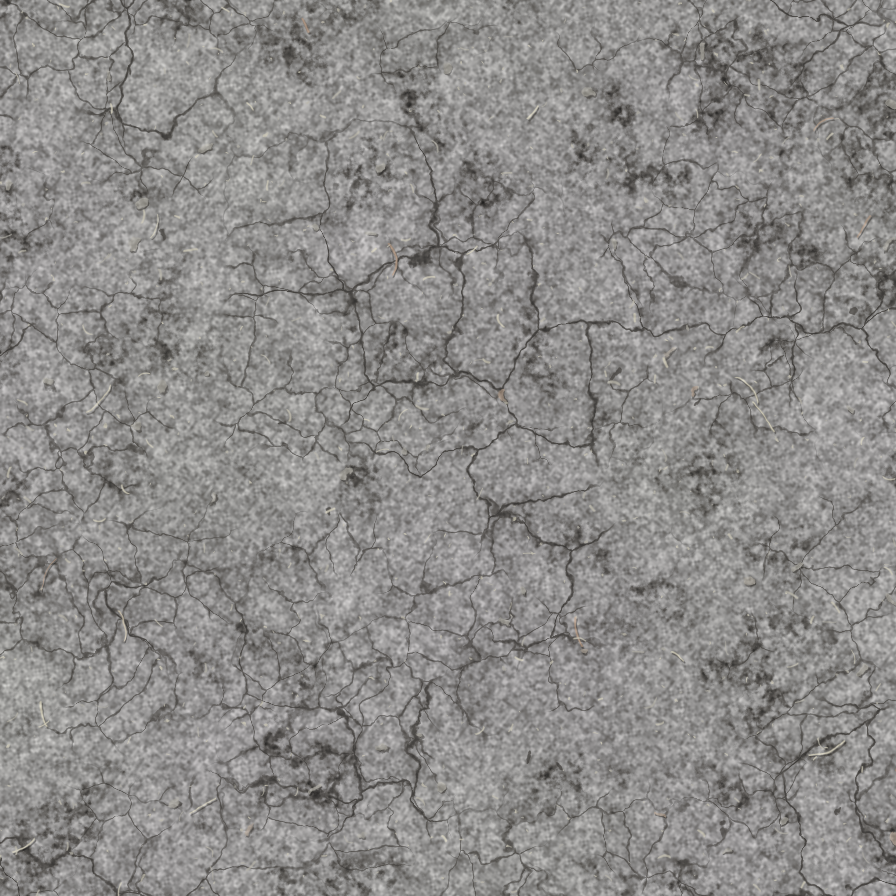
Write a three.js fragment shader that draws this texture.

```glsl
// Dry grey soil: grainy noise with crumbly dark patches, cut by thin cracks
// that follow warped Voronoi borders, and littered with straw, chips and grit.
// Every layer is placed by hashed grid cells in canvas units.
varying vec2 vUv;

float hash(vec2 p) {
  vec3 q = fract(vec3(p.xyx) * 0.1031);
  q += dot(q, q.yzx + 33.33);
  return fract((q.x + q.y) * q.z);
}

vec2 hash2(vec2 p) {
  return vec2(hash(p), hash(p + 57.3));
}

float noise(vec2 p) {
  vec2 i = floor(p), f = fract(p);
  f = f * f * (3.0 - 2.0 * f);
  return mix(mix(hash(i), hash(i + vec2(1, 0)), f.x),
             mix(hash(i + vec2(0, 1)), hash(i + 1.0), f.x), f.y);
}

float fbm(vec2 p) {
  float sum = 0.0, amp = 0.533;
  for (int i = 0; i < 4; i++) {
    sum += amp * noise(p);
    p = mat2(1.6, 1.2, -1.2, 1.6) * p + 17.7;
    amp *= 0.5;
  }
  return sum;
}

vec2 wobble(vec2 p) {
  return vec2(fbm(p), fbm(p + 40.0)) - 0.5;
}

// Distance to the nearest Voronoi border, in canvas units
float borderDistance(vec2 p, float scale) {
  p *= scale;
  vec2 cell = floor(p), near = vec2(8.0), next = vec2(9.0);
  for (int y = -1; y <= 1; y++)
  for (int x = -1; x <= 1; x++) {
    vec2 id = cell + vec2(x, y);
    vec2 r = id + hash2(id + scale) - p;
    if (dot(r, r) < dot(near, near)) { next = near; near = r; }
    else if (dot(r, r) < dot(next, next)) next = r;
  }
  float gap = dot(next, next) - dot(near, near);
  return gap / (2.0 * length(next - near) * scale);
}

// Crack darkness in x, soft shading around it in y
vec2 cracks(vec2 p, float scale, float width, float cover) {
  float d = borderDistance(p, scale);
  float open = smoothstep(cover, cover + 0.25, noise(p * scale * 0.8 + scale));
  float w = width * (0.35 + 1.3 * noise(p * 60.0 + scale));
  return open * vec2(1.0 - smoothstep(w * 0.1, w + 0.0003, d), exp(-d * 170.0));
}

// Scattered bent slivers or blobs: coverage in x, random tint in y
vec2 litter(vec2 p, float scale, float density, vec2 halfSize, float bend) {
  p *= scale;
  vec2 cell = floor(p), result = vec2(0.0);
  float soft = 0.001 * scale;
  for (int y = -1; y <= 1; y++)
  for (int x = -1; x <= 1; x++) {
    vec2 id = cell + vec2(x, y), seed = id + scale * 3.0;
    if (hash(seed + 11.0) > density) continue;
    vec2 q = p - id - hash2(seed);
    float angle = 6.283 * hash(seed + 23.0), c = cos(angle), s = sin(angle);
    q = mat2(c, -s, s, c) * q;
    q.y += bend * (hash(seed + 31.0) - 0.5) * q.x * q.x;
    vec2 size = halfSize * (0.35 + 0.65 * hash2(seed + 41.0));
    float d = length(vec2(max(abs(q.x) - size.x + size.y, 0.0), q.y)) - size.y;
    float mask = 1.0 - smoothstep(-soft, soft, d);
    if (mask > result.x) result = vec2(mask, hash(seed + 53.0));
  }
  return result;
}

void main() {
  vec2 p = vUv;
  vec2 turned = mat2(0.8, 0.6, -0.6, 0.8) * p + 2.0;
  vec2 jagged = p + 0.013 * wobble(p * 75.0);
  vec2 rough = jagged + 0.085 * wobble(p * 11.0);

  // Soil tone from broad patches down to single grains
  float grain = 0.62 * noise(turned * 330.0) + 0.5 * noise(p * 247.0 + 7.0) - 0.56;
  float tone = 0.587 + 0.06 * (fbm(p * 5.0 + 3.0) - 0.5)
             + 0.13 * (fbm(rough * 30.0) - 0.5)
             + 0.12 * (noise(turned * 140.0 + 9.0) - 0.5) + 0.32 * grain;

  // Crumbly dark patches
  float crumbly = smoothstep(0.46, 0.74, fbm(rough * 15.0 + 70.0));
  float crumbs = smoothstep(0.4, 0.75, fbm(turned * 120.0 + 5.0));
  tone -= crumbly * (0.02 + 0.24 * crumbs);

  // Cracks, from long and open to short hairlines
  vec2 wide = cracks(rough, 8.0, 0.0023, 0.45);
  vec2 fine = cracks(rough + 0.37, 21.0, 0.0018, 0.4);
  tone -= 0.045 * wide.y + 0.04 * fine.y;
  tone = mix(tone, 0.24 + 0.1 * grain, max(0.85 * wide.x, 0.6 * fine.x));

  // Small dark holes
  tone = mix(tone, 0.25, 0.75 * litter(jagged, 13.0, 0.1, vec2(0.1, 0.045), 2.0).x);

  // Shadows below the larger litter
  vec2 lifted = vec2(-0.0013, 0.0022);
  vec2 twigSize = vec2(0.2, 0.011), chipSize = vec2(0.13, 0.07);
  vec2 kinked = p + 0.006 * wobble(p * 45.0);
  float shade = max(litter(kinked + lifted, 9.0, 0.25, twigSize, 4.0).x,
                    litter(jagged + lifted, 15.0, 0.16, chipSize, 1.0).x);
  tone *= 1.0 - 0.35 * shade;

  // Warm darks, neutral mids, and a faint drift of hue
  vec3 tint = mix(vec3(1.03, 1.0, 0.96), vec3(1.005, 0.998, 0.99),
                  smoothstep(0.3, 0.55, tone));
  tint += vec3(0.01, -0.01, 0.025) * (fbm(p * 4.0 + 31.0) - 0.45);
  vec3 color = tone * tint;

  // Chips, twigs, splinters and pale grit
  vec3 straw = vec3(0.84, 0.82, 0.74), bark = vec3(0.69, 0.58, 0.50);
  vec3 stone = vec3(0.67, 0.66, 0.63);
  vec2 chip = litter(jagged, 15.0, 0.16, chipSize, 1.0);
  color = mix(color, mix(stone, bark, smoothstep(0.75, 1.0, chip.y)) + 0.2 * grain, 0.75 * chip.x);
  vec2 twig = litter(kinked, 9.0, 0.25, twigSize, 4.0);
  color = mix(color, mix(straw, bark, smoothstep(0.6, 1.0, twig.y)) + 0.15 * grain, 0.85 * twig.x);
  vec2 splinter = litter(kinked, 26.0, 0.25, vec2(0.21, 0.034), 4.0);
  color = mix(color, mix(straw, stone, splinter.y) + 0.1 * grain, 0.8 * splinter.x);
  vec2 grit = litter(jagged, 62.0, 0.17, vec2(0.13, 0.1), 0.0);
  color = mix(color, mix(straw, stone, grit.y), 0.75 * grit.x);

  gl_FragColor = vec4(color, 1.0);
}
```
